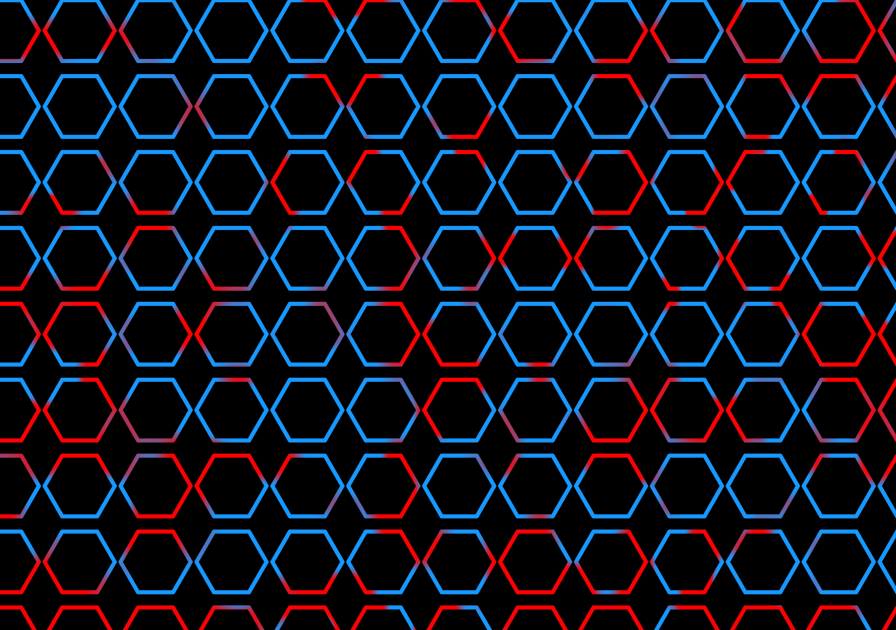
This pattern is drawn by a Shadertoy shader. Its source:

```glsl
// A square grid of flat-topped hexagon outlines on black.
// Each outline is the absolute value of a hexagon distance; one noise field
// spanning the canvas tints the lines from blue to red.

const float ROWS = 8.3;                     // cells per canvas height
const vec2 GRID_SHIFT = vec2(0.05, -0.103); // centre of the first cell
const float APOTHEM = 0.4;
const float HALF_LINE = 0.027;
const vec3 BLUE = vec3(0.09, 0.60, 1.0);
const vec3 RED = vec3(1.0, 0.0, 0.01);

float hash(vec2 p) {
    return fract(sin(dot(p, vec2(127.1, 311.7))) * 43758.5453);
}

float valueNoise(vec2 p) {
    vec2 i = floor(p);
    vec2 f = fract(p);
    f = f * f * (3.0 - 2.0 * f);
    float low = mix(hash(i), hash(i + vec2(1.0, 0.0)), f.x);
    float high = mix(hash(i + vec2(0.0, 1.0)), hash(i + vec2(1.0, 1.0)), f.x);
    return mix(low, high, f.y);
}

// Signed distance to a hexagon with flat top and bottom
float hexDistance(vec2 p, float apothem) {
    vec2 axis = vec2(-0.86603, 0.5);
    float halfSide = apothem * 0.57735;
    p = abs(p);
    p -= 2.0 * min(dot(axis, p), 0.0) * axis;
    p -= vec2(clamp(p.x, -halfSide, halfSide), apothem);
    return length(p) * sign(p.y);
}

// Amount of red: patches grow finer to the right, with a warm bottom edge
float redAmount(vec2 p) {
    vec2 warped = vec2(p.x * (1.4 + 0.06 * p.x), p.y * 1.8);
    float heat = valueNoise(warped + 17.0);
    heat += 0.3 * (1.0 - smoothstep(0.28, 0.5, p.y));
    float softness = mix(0.04, 0.17, valueNoise(p * vec2(0.2, 0.7) + 5.0));
    return smoothstep(0.58 - softness, 0.58 + softness, heat);
}

void mainImage(out vec4 fragColor, in vec2 fragCoord) {
    vec2 p = fragCoord / iResolution.y * ROWS;
    float pixel = ROWS / iResolution.y;

    // Hexagon centred in every cell
    vec2 cell = fract(p - GRID_SHIFT + 0.5) - 0.5;
    float edge = abs(hexDistance(cell, APOTHEM)) - HALF_LINE;
    float line = 1.0 - smoothstep(-0.75 * pixel, 0.75 * pixel, edge);

    vec3 tint = mix(BLUE, RED, redAmount(p));
    fragColor = vec4(tint * line, 1.0);
}
```
